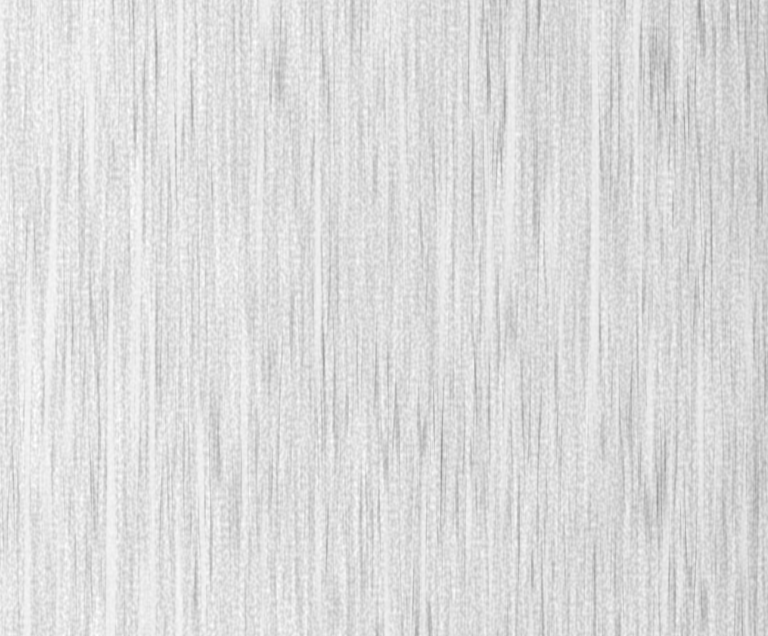
A Shadertoy shader for this texture:

```glsl
const float TAU = 6.28318;
const vec3 BASE_GREY = vec3(0.872);
const vec3 STREAK_WHITE = vec3(0.94);

float hash(vec2 p) {
    vec3 q = fract(p.xyx * vec3(0.1031, 0.1030, 0.0973));
    q += dot(q, q.yzx + 33.33);
    return fract((q.x + q.y) * q.z);
}

// Dot product of a random unit gradient with the offset from its cell corner
float corner(vec2 cell, vec2 offset) {
    float angle = TAU * hash(cell);
    return dot(vec2(cos(angle), sin(angle)), offset);
}

float gradientNoise(vec2 p) {
    vec2 i = floor(p), f = fract(p);
    vec2 u = f * f * f * (f * (f * 6.0 - 15.0) + 10.0);
    vec2 e = vec2(1.0, 0.0);
    return mix(mix(corner(i, f), corner(i + e, f - e), u.x),
               mix(corner(i + e.yx, f - e.yx), corner(i + 1.0, f - 1.0), u.x), u.y);
}

// Noise stretched along y; the slide staggers neighbouring fibres
float fibres(vec2 p, vec2 frequency, float seed) {
    vec2 q = p * frequency + seed;
    q.y += 2.0 * gradientNoise(vec2(q.x * 0.37, seed));
    return gradientNoise(q);
}

// Soft-edged strands where the fibre noise exceeds a threshold
float strands(vec2 p, vec2 frequency, float seed, float low, float high) {
    return smoothstep(low, high, fibres(p, frequency, seed));
}

// Broad lighting, from a pale left side to a duller right side
float shading(vec2 uv) {
    return 0.026 - 0.052 * uv.x - 0.03 * smoothstep(0.93, 1.0, uv.x)
         + 0.012 * (uv.y - 0.5) * (1.0 - 2.0 * uv.x);
}

void mainImage(out vec4 fragColor, in vec2 fragCoord) {
    vec2 uv = fragCoord / iResolution.xy;
    vec2 p = fragCoord / iResolution.y;

    // Brushed body: long and short fibres with fine grain
    float brushed = 0.07 * fibres(p, vec2(150.0, 5.0), 17.3)
                  + 0.06 * fibres(p, vec2(85.0, 2.6), 41.7);
    float grain = 0.10 * gradientNoise(p * vec2(205.0, 145.0) + 9.1)
                + 0.05 * gradientNoise(p * vec2(130.0, 85.0) + 63.4);

    // Dark scratches gather in loose vertical patches
    float patches = smoothstep(-0.35, 0.4, gradientNoise(p * vec2(13.0, 3.2) + 5.6));
    float scratches = strands(p, vec2(165.0, 9.0), 73.9, 0.05, 0.5)
                    + 0.8 * strands(p, vec2(120.0, 5.5), 29.2, 0.12, 0.55);
    float density = mix(0.5, 1.4, patches) * mix(0.75, 1.15, uv.x);

    // Long white streaks, wide and narrow
    float streaks = max(strands(p, vec2(46.0, 1.7), 88.5, 0.22, 0.46),
                        0.75 * strands(p, vec2(80.0, 2.8), 52.8, 0.24, 0.5));

    vec3 color = BASE_GREY + shading(uv) + brushed + grain - 0.10 * density * scratches;
    vec3 white = STREAK_WHITE + 0.6 * shading(uv) + 0.25 * grain;
    color = mix(color, white, 0.85 * streaks);
    fragColor = vec4(clamp(color, 0.0, 1.0), 1.0);
}
```
